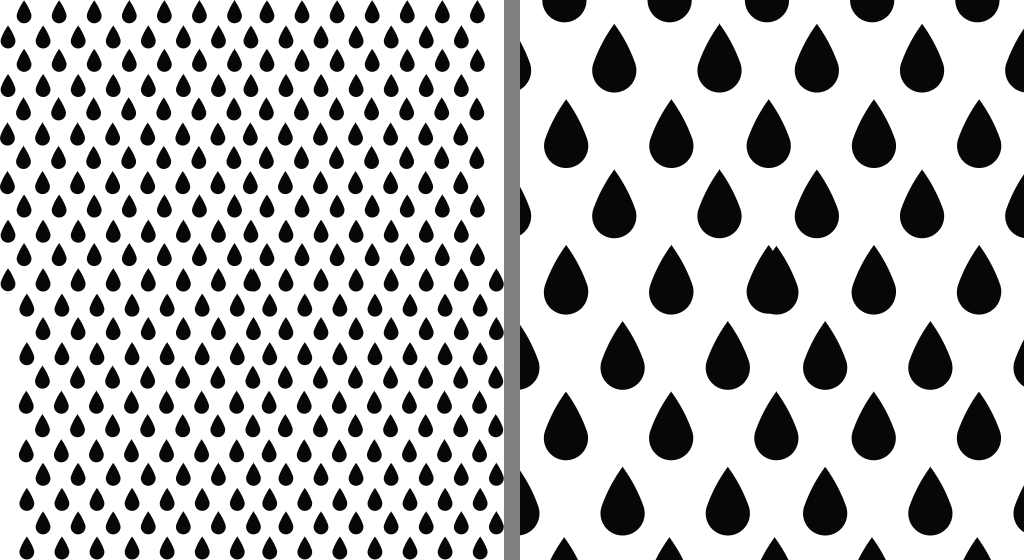
Left, the full canvas; right, a detail of the centre.
Write a WebGL 1 fragment shader that draws this pattern.

```glsl
precision highp float;
// Staggered black teardrops on white, printed as four slightly misaligned blocks.

uniform vec2 u_resolution;

// Lengths are in units of 1/768 of the canvas height, with y pointing down.
const float CANVAS_HEIGHT = 768.0;
const vec3 PAPER = vec3(1.0);
const vec3 INK = vec3(0.02, 0.027, 0.031);

const vec2 PITCH = vec2(48.1, 66.6);   // spacing inside one lattice
const float COLUMNS = 7.0;             // drops per row of a block
const float ROWS = 6.0;                // rows per lattice
const float BLOCK_SHIFT = 333.1;       // left block to right block
const float ROW_DRIFT = 0.8;           // leftward slip of the middle rows

// Tip of the first drop in each lattice
const vec2 UPPER_OUTER = vec2(33.0, 0.5);
const vec2 UPPER_INNER = vec2(11.0, 35.0);
const vec2 LOWER_OUTER = vec2(36.8, 402.8);
const vec2 LOWER_INNER = vec2(59.0, 368.4);

const float BELLY_RADIUS = 10.1;
const float TIP_HEIGHT = 21.3;         // tip above the belly centre
const float SIDE_RADIUS = 70.0;        // gentle bulge of the flanks

// Signed distance to a drop whose tip is at the origin.
float dropDistance(vec2 p) {
  vec2 q = vec2(abs(p.x), TIP_HEIGHT - p.y);
  // The flank arc passes through the tip and touches the belly circle.
  float reach = SIDE_RADIUS - BELLY_RADIUS;
  float cy = (TIP_HEIGHT * TIP_HEIGHT + reach * reach
              - SIDE_RADIUS * SIDE_RADIUS) / (2.0 * TIP_HEIGHT);
  vec2 center = vec2(-sqrt(reach * reach - cy * cy), cy);
  bool onFlank = q.x * center.y > q.y * center.x;
  return onFlank ? length(q - center) - SIDE_RADIUS
                 : length(q) - BELLY_RADIUS;
}

// Distance to the nearest drop of a finite lattice.
float latticeDistance(vec2 p, vec2 firstTip) {
  vec2 q = p - firstTip;
  float halfDrop = 0.5 * (TIP_HEIGHT + BELLY_RADIUS);
  float row = floor((q.y - halfDrop) / PITCH.y + 0.5);
  row = clamp(row, 0.0, ROWS - 1.0);
  q.x += ROW_DRIFT * step(1.5, row) * step(row, 3.5);
  float column = clamp(floor(q.x / PITCH.x + 0.5), 0.0, COLUMNS - 1.0);
  return dropDistance(q - vec2(column, row) * PITCH);
}

void main() {
  float pixel = CANVAS_HEIGHT / u_resolution.y;
  vec2 p = gl_FragCoord.xy * pixel;
  p.y = CANVAS_HEIGHT - p.y;

  // Left and right blocks, each with two interleaved lattices per half
  float d = CANVAS_HEIGHT;
  for (int i = 0; i < 2; i++) {
    vec2 q = p - vec2(float(i) * BLOCK_SHIFT, 0.0);
    d = min(d, latticeDistance(q, UPPER_OUTER));
    d = min(d, latticeDistance(q, UPPER_INNER));
    d = min(d, latticeDistance(q, LOWER_OUTER));
    d = min(d, latticeDistance(q, LOWER_INNER));
  }

  float coverage = clamp(0.5 - d / pixel, 0.0, 1.0);
  gl_FragColor = vec4(mix(PAPER, INK, coverage), 1.0);
}
```
